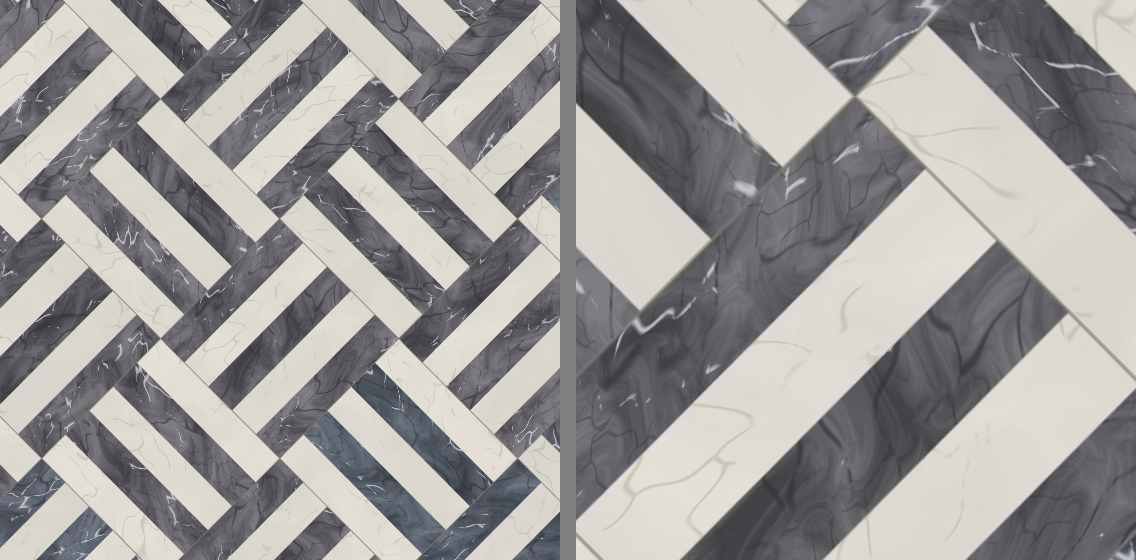
Left, the full canvas; right, a detail of the centre.
This pattern is drawn by a three.js fragment shader. Its source:

```glsl
varying vec2 vUv;

const vec2 PERIOD = vec2(0.425, 0.428); // width and height of one diamond tile
const vec2 CORNER = vec2(0.4993, 0.6094); // a point where four tiles meet
const float SIDE = 0.3015;              // tile side in canvas units
const float STRIPS = 5.0;
const float SOFT = 0.001;               // half width of a smoothed edge

float hash(vec2 p) {
  return fract(sin(dot(p, vec2(127.1, 311.7))) * 43758.5);
}

vec2 hash2(vec2 p) {
  return vec2(hash(p), hash(p + 57.3));
}

mat2 rotation(float angle) {
  float c = cos(angle), s = sin(angle);
  return mat2(c, s, -s, c);
}

// Layered, mutually warped sines, roughly -1 to 1
float clouds(vec2 p) {
  float sum = 0.0, amp = 0.5;
  for (int i = 0; i < 6; i++) {
    p += 0.7 * sin(p.yx * 1.3 + float(i));
    sum += amp * sin(p.x) * sin(p.y);
    p = rotation(0.9) * p * 1.8 + 2.3;
    amp *= 0.7;
  }
  return sum;
}

// Difference between the two nearest cell distances: zero on cell borders
float cellBorder(vec2 p) {
  vec2 base = floor(p);
  float nearest = 9.0, second = 9.0;
  for (int y = -1; y <= 1; y++) {
    for (int x = -1; x <= 1; x++) {
      vec2 cell = base + vec2(float(x), float(y));
      float d = length(cell + hash2(cell) - p);
      second = min(second, max(nearest, d));
      nearest = min(nearest, d);
    }
  }
  return second - nearest;
}

float veins(vec2 p, float width) {
  p += 0.22 * sin(p.yx * 2.7) + 0.07 * sin(p.yx * 9.1 + 1.0);
  return 1.0 - smoothstep(0.0, width, cellBorder(p));
}

vec3 darkMarble(vec2 p, float tone, float cool, float angle) {
  vec2 q = rotation(angle) * p;
  float mottle = clouds(q * vec2(8.0, 12.0));
  float patches = clouds(q * 5.0 + 31.0);
  float shade = 0.6 + 0.65 * mottle + 0.45 * (tone - 0.5);
  vec3 color = mix(vec3(0.26, 0.26, 0.28), vec3(0.48, 0.47, 0.49), clamp(shade, 0.0, 1.1));
  color *= mix(vec3(1.0), vec3(0.86, 0.94, 1.0), cool);

  // Dark cracks, coarse and fine
  float coarse = veins(q * vec2(3.5, 7.0), 0.09) * smoothstep(-0.3, 0.25, patches);
  float fine = veins(q * vec2(9.0, 15.0) + 8.0, 0.1) * smoothstep(0.0, 0.5, -patches);
  color = mix(color, vec3(0.19, 0.19, 0.21), 0.65 * max(coarse, 0.6 * fine));

  // Broken white streaks
  float gate = smoothstep(0.12, 0.5, clouds(q * vec2(6.0, 9.0) + 70.0) + 0.2 * (tone - 0.5));
  float streak = veins(q * vec2(5.0, 11.0) + 19.0, 0.02 + 0.1 * gate) * gate;
  return mix(color, vec3(0.82, 0.83, 0.85), 0.85 * streak);
}

vec3 lightMarble(vec2 p, float tone, float angle) {
  vec2 q = rotation(angle) * p;
  float shade = 0.45 + 0.5 * clouds(q * 6.0) + 0.8 * (tone - 0.5);
  vec3 color = mix(vec3(0.845, 0.835, 0.805), vec3(0.895, 0.875, 0.845), clamp(shade, 0.0, 1.0));
  float gate = smoothstep(0.0, 0.5, clouds(q * 5.0 + 12.0));
  float thread = veins(q * vec2(4.0, 7.0) + 5.0, 0.07) * gate;
  return mix(color, vec3(0.70, 0.67, 0.60), 0.5 * thread);
}

void main() {
  // Diagonal axes: x runs down-right, y runs up-right, one unit per tile
  vec2 d = (vUv - CORNER) / PERIOD;
  vec2 grid = vec2(d.x - d.y, d.x + d.y);
  vec2 cell = floor(grid);
  vec2 local = grid - cell;

  // Neighbouring tiles turn their strips and swap the colour order
  float turned = mod(cell.x + cell.y, 2.0);
  vec2 along = turned > 0.5 ? local.yx : local;
  float across = along.y * STRIPS;
  float strip = min(floor(across), STRIPS - 1.0);

  // Each strip is cut from its own piece of stone
  vec2 seed = hash2(cell * 7.0 + strip * vec2(1.3, 2.9));
  vec2 stone = along + seed * 40.0;
  float angle = 1.4 * (seed.x - 0.5);
  float cool = smoothstep(0.55, 0.9, hash(cell + 4.7));
  vec3 dark = darkMarble(stone, seed.y, cool, angle);
  vec3 light = lightMarble(stone, seed.y, angle);

  // Smooth alternation of strips inside the tile
  float inner = clamp(across, 0.5, STRIPS - 0.5);
  float wave = 0.5 - abs(mod(inner + 0.5 + turned, 2.0) - 1.0);
  float lightMask = smoothstep(-SOFT, SOFT, wave * SIDE / STRIPS);
  vec3 color = mix(dark, light, lightMask);

  // Thin joint around each tile
  vec2 edge = min(local, 1.0 - local) * SIDE;
  float joint = 1.0 - smoothstep(0.0004, 0.0018, min(edge.x, edge.y));
  color = mix(color, vec3(0.50, 0.48, 0.46), 0.65 * joint);

  gl_FragColor = vec4(color, 1.0);
}
```
